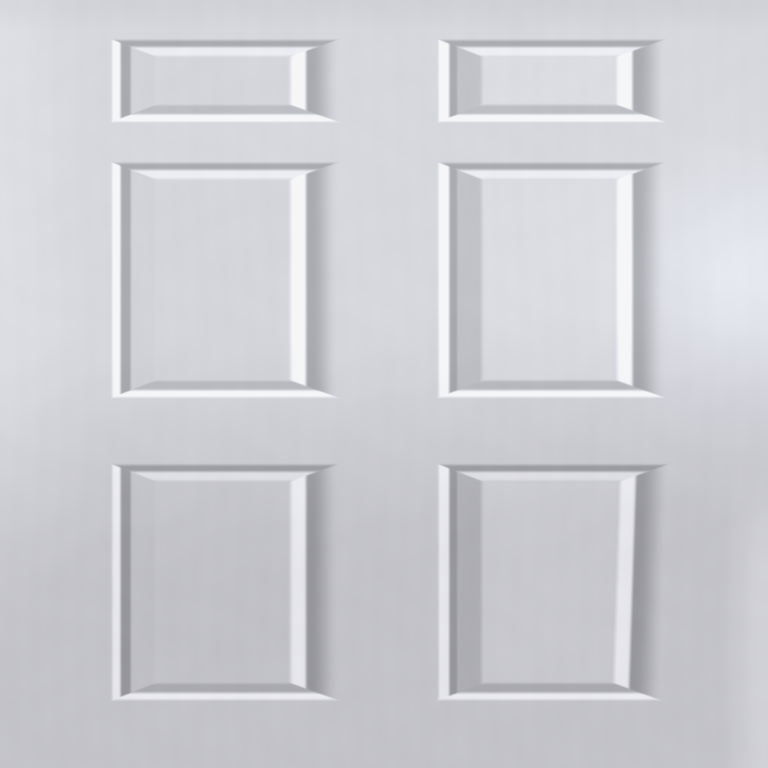
Give the GLSL for this texture, as a WebGL 1 fragment shader.

```glsl
precision highp float;
uniform vec2 u_resolution;

// Panel layout, in canvas units
const vec2 COLUMNS = vec2(0.145, 0.570);         // left edge of each column
const float PANEL_WIDTH = 0.296;
const vec3 ROW_BOTTOMS = vec3(0.088, 0.482, 0.841);
const vec3 ROW_HEIGHTS = vec3(0.308, 0.307, 0.108);
const float STILE_MIDDLE = 0.507;                // split between columns
const vec2 RAIL_MIDDLES = vec2(0.4385, 0.815);   // splits between rows

// Moulding
const float LEFT_BEVEL = 0.060;
const float RIGHT_BEVEL = 0.065;
const float FLAT_BEVEL = 0.0235;                 // top and bottom
const float EDGE_SOFT = 0.0028;
const float HIGHLIGHT = 0.135;
const float SHADOW = -0.175;

// Paint
const vec3 PAINT_LOW = vec3(0.765, 0.763, 0.790);
const vec3 PAINT_HIGH = vec3(0.838, 0.846, 0.866);
const vec3 SHEEN = vec3(0.065, 0.066, 0.075);
const float MOTTLE = 0.004;

// Soft-edged strip from a to b
float band(float q, float a, float b, float soft) {
  return smoothstep(a - soft, a + soft, q) * (1.0 - smoothstep(b - soft, b + soft, q));
}

// Bevel profiles: q runs from 0 at the outer edge to 1 at the field
float leftBevel(float q, float soft, float column) {
  float lip = mix(0.20, 0.25, column);
  float slope = mix(-0.018, -0.085, column);
  return HIGHLIGHT * band(q, 0.02, lip, soft)
       + SHADOW * band(q, lip, 0.42, soft)
       + slope * band(q, 0.42, 0.95, soft * 1.3);
}

float rightBevel(float q, float soft) {
  float shade = smoothstep(0.0, 0.55, q) * (1.0 - smoothstep(0.65 - soft, 0.65 + soft, q));
  return SHADOW * shade + HIGHLIGHT * band(q, 0.66, 0.96, soft * 1.5);
}

float topBevel(float q, float soft) {
  return SHADOW * band(q, 0.06, 0.42, soft) + 0.085 * band(q, 0.46, 0.92, soft);
}

float bottomBevel(float q, float soft) {
  return HIGHLIGHT * 1.15 * band(q, 0.04, 0.40, soft)
       - 0.10 * band(q, 0.45, 0.94, soft);
}

// Lit paint of the flat door
vec3 paint(vec2 uv) {
  float height = uv.y + 0.06 * (0.5 - uv.x);
  vec3 color = mix(PAINT_LOW, PAINT_HIGH, smoothstep(0.26, 0.62, height));
  vec2 glow = (uv - vec2(0.97, 0.64)) / vec2(0.13, 0.14);
  color += SHEEN * exp(-dot(glow, glow));
  color += 0.055 * smoothstep(0.93, 1.0, uv.x) * (1.0 - smoothstep(0.25, 0.42, uv.y));
  color += 0.025 * (1.0 - smoothstep(0.0, 0.14, uv.x)) * smoothstep(0.12, 0.4, uv.y);
  color -= 0.025 * smoothstep(0.95, 1.0, uv.y);
  return color;
}

// Faint blotches and vertical streaks
float mottle(vec2 uv) {
  float blotch = sin(uv.x * 43.0 + 2.0 * sin(uv.y * 31.0)) * sin(uv.y * 57.0 + sin(uv.x * 37.0));
  float streak = sin(uv.x * 211.0 + 1.5 * sin(uv.y * 9.0));
  return MOTTLE * (blotch + 0.5 * streak);
}

void main() {
  vec2 uv = gl_FragCoord.xy / u_resolution;
  float blur = max(EDGE_SOFT, 0.75 / min(u_resolution.x, u_resolution.y));

  // Panel that owns this point
  float column = step(STILE_MIDDLE, uv.x);
  float middle = step(RAIL_MIDDLES.x, uv.y);
  float upper = step(RAIL_MIDDLES.y, uv.y);
  vec3 row = vec3(1.0 - middle, middle - upper, upper);
  vec2 size = vec2(PANEL_WIDTH, dot(ROW_HEIGHTS, row));
  vec2 p = uv - vec2(mix(COLUMNS.x, COLUMNS.y, column), dot(ROW_BOTTOMS, row));

  // The lower right panel leans slightly
  float lean = 0.010 * column * row.x * (0.5 - p.y / size.y);
  float qLeft = p.x / LEFT_BEVEL;
  float qRight = (size.x - p.x - lean * smoothstep(0.1, 0.2, p.x)) / RIGHT_BEVEL;
  float qBottom = p.y / FLAT_BEVEL;
  float qTop = (size.y - p.y) / FLAT_BEVEL;
  float qSide = min(qLeft, qRight);
  float qFlat = min(qBottom, qTop);

  // Nearest bevel on each axis, joined along the mitres
  float sideShade = qLeft < qRight
    ? leftBevel(qLeft, blur / LEFT_BEVEL, column)
    : rightBevel(qRight, blur / RIGHT_BEVEL);
  float flatShade = qBottom < qTop
    ? bottomBevel(qBottom, blur / FLAT_BEVEL)
    : topBevel(qTop, blur / FLAT_BEVEL);
  float relief = mix(sideShade, flatShade, smoothstep(-0.08, 0.08, qSide - qFlat));

  // Raised field catches more light in the right column
  float field = smoothstep(0.9, 1.1, min(qSide, qFlat));
  float fieldLight = mix(-0.008, 0.018, column) * field;

  vec3 color = paint(uv) + relief + fieldLight + mottle(uv);
  gl_FragColor = vec4(clamp(color, 0.0, 0.965), 1.0);
}
```
